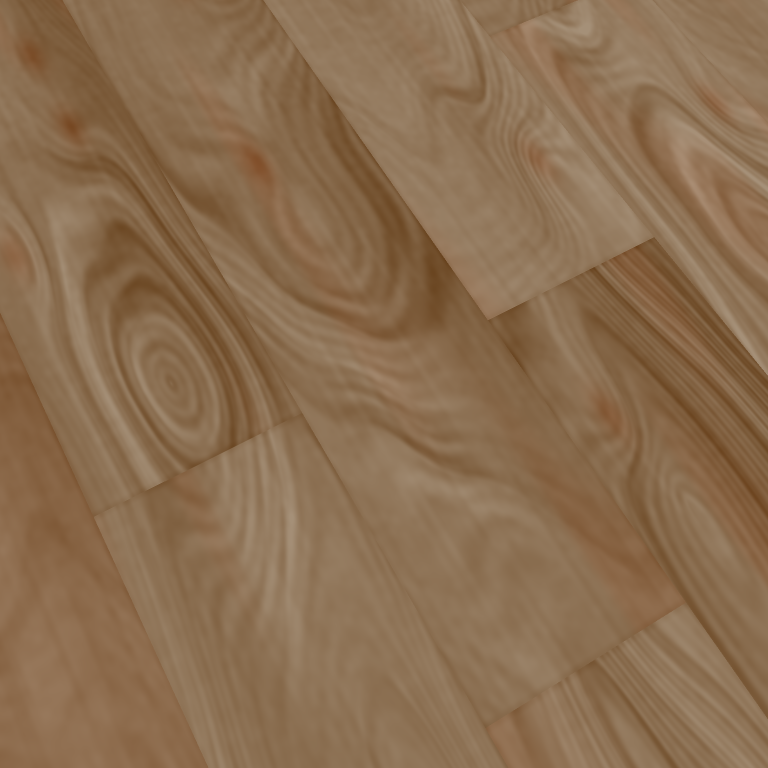
A Shadertoy shader for this texture:

```glsl
// Diagonal wooden floor boards in mild perspective, with growth rings, fibres and knots.

float hash(vec2 p) {
    vec3 q = fract(p.xyx * 0.1031);
    q += dot(q, q.yzx + 33.33);
    return fract((q.x + q.y) * q.z);
}

float noise(vec2 p) {
    vec2 cell = floor(p), f = fract(p);
    f = f * f * (3.0 - 2.0 * f);
    return mix(mix(hash(cell), hash(cell + vec2(1, 0)), f.x),
               mix(hash(cell + vec2(0, 1)), hash(cell + vec2(1, 1)), f.x), f.y);
}

// Canvas point to floor plane: x across the boards, y along them, in board widths.
vec2 floorPlane(vec2 p) {
    float depth = 3.068 - 0.0852 * p.x - p.y;
    float across = (1.752 * p.x + p.y - 1.103) / depth;
    float along = (0.266 + 0.499 * p.x - p.y) / depth;
    return vec2((across - 0.019) / 0.225, along * 8.0);
}

vec3 wood(vec2 p) {
    vec2 plane = floorPlane(p);

    // Staggered boards: row number, board number and position on the board
    float row = floor(plane.x);
    float x = plane.x - row;
    float shifted = plane.y - 1.43 * cos(1.5708 * row);
    float board = floor(shifted / 5.76);
    float y = shifted - board * 5.76;
    vec2 seed = 17.0 * vec2(row + 9.0, board + 5.0);
    float rnd = hash(seed);

    // Knots bend the rings around them
    float knot = 0.0, bend = 0.0;
    for (float k = 0.0; k < 3.0; k++) {
        vec2 centre = vec2(0.15 + 0.7 * hash(seed + k + 1.3), 5.76 * hash(seed + k + 7.7));
        vec2 d = (vec2(x, y) - centre) * vec2(1.0, 0.45);
        bend += exp(-45.0 * dot(d, d));
        knot += exp(-260.0 * dot(d, d));
    }

    // Rings of a slightly tilted trunk, cut lengthwise into arches
    float heart = 0.25 + 0.5 * rnd + 0.3 * (noise(vec2(y * 0.7, rnd * 50.0)) - 0.5);
    float tilt = 0.24 * (y - 5.76 * hash(seed + 3.1)) + 0.3 * noise(vec2(x * 2.0, y * 0.8) + seed);
    float rings = 15.0 * length(vec2(x - heart, tilt))
                + 2.0 * noise(vec2(x * 4.0, y * 1.3) + seed) + 1.8 * bend;
    float s = fract(rings);
    float ring = smoothstep(0.0, 0.6, s) * smoothstep(1.0, 0.7, s);
    float strength = hash(vec2(floor(rings), rnd * 91.0)) - 0.58;
    float contrast = 0.3 + 0.7 * smoothstep(0.25, 0.7, noise(vec2(x * 2.5, y * 0.6) + seed + 4.0));

    // Lightness: alternating boards, heartwood bands, rings and fibres
    float parity = 1.0 - 2.0 * mod(row + board, 2.0);
    float light = 0.63 + 0.16 * parity * smoothstep(-0.5, 1.0, row) * (0.35 + 1.3 * x);
    light -= 0.28 * step(row, 0.5) * smoothstep(0.45, 0.95, x) * smoothstep(0.6, -0.6, plane.y);
    light += 0.32 * (noise(vec2(x * 3.5, y * 0.4) + seed) - 0.5);
    light += 0.75 * ring * strength * contrast;
    light += 0.08 * (sin(6.2832 * (rings * 1.7 + x * 4.0)) * contrast);
    light += 0.14 * (noise(vec2(x * 34.0, y * 1.6) + seed) - 0.5);
    light += 0.08 * (noise(vec2(x, y) * 26.0 + seed) - 0.5);

    // Thin dark seams on the sides and ends
    float side = min(x, 1.0 - x), end = min(y, 5.76 - y);
    light -= 0.12 * smoothstep(0.022, 0.0, side) + 0.12 * smoothstep(0.03, 0.0, end);
    light -= 0.35 * min(knot, 1.0);

    vec3 color = mix(vec3(0.43, 0.29, 0.15), vec3(0.62, 0.53, 0.43), clamp(light, -0.25, 1.15));

    // Reddish stain in knots, some streaks and the outermost left row
    float stain = 0.5 * smoothstep(0.65, 0.95, noise(vec2(x * 5.0, y * 0.7) + seed + 8.0))
                + 0.8 * min(knot, 1.0) + 0.4 * step(row, -1.5);
    return color + stain * vec3(0.035, -0.02, -0.03);
}

void mainImage(out vec4 fragColor, in vec2 fragCoord) {
    // Four samples per pixel smooth the board edges and the fibres
    vec3 sum = vec3(0.0);
    for (int i = 0; i < 4; i++) {
        vec2 offset = vec2(i % 2, i / 2) * 0.5 - 0.25;
        sum += wood((fragCoord + offset) / iResolution.xy);
    }
    fragColor = vec4(sum / 4.0, 1.0);
}
```
